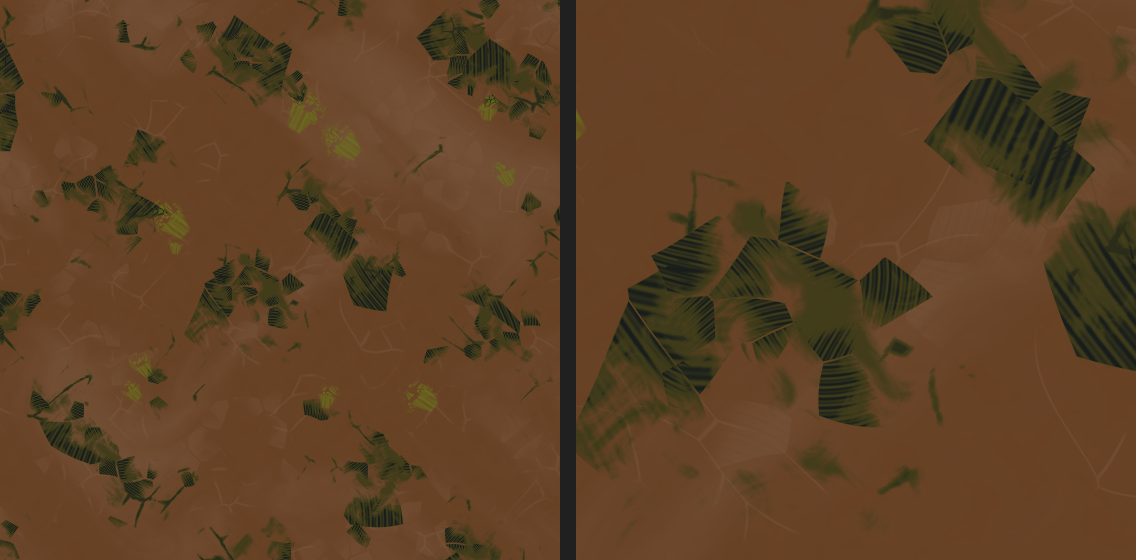
Left: the whole. Right: its middle third, enlarged.
Reproduce this texture procedurally as a Shadertoy shader.

```glsl
// Brown earth with faint pale facets, streaked dark mossy shards and a few lime sprouts.
#define BROWN vec3(0.408, 0.258, 0.145)
#define PALE vec3(0.485, 0.355, 0.265)
#define OLIVE vec3(0.245, 0.232, 0.100)
#define DARK vec3(0.095, 0.115, 0.105)
#define LIME vec3(0.410, 0.450, 0.100)
#define MOSS_SPREAD 14.0
#define MOSS_LEVEL 0.42
#define BIG_SHARDS 13.0
#define SMALL_SHARDS 29.0
#define SPROUTS 10

struct Cell { vec2 id; vec2 offset; vec2 center; float edge; };

vec2 hash2(vec2 p) {
    vec3 q = fract(p.xyx * vec3(0.1031, 0.1030, 0.0973));
    q += dot(q, q.yzx + 33.33);
    return fract((q.xx + q.yz) * q.zy);
}

vec2 turn(vec2 p, float angle) {
    float c = cos(angle), s = sin(angle);
    return vec2(c * p.x + s * p.y, c * p.y - s * p.x);
}

// Layered, warped sines: soft clouds around zero
float clouds(vec2 p) {
    float sum = 0.0, gain = 0.5;
    for (int i = 0; i < 6; i++) {
        p += 0.7 * sin(p.yx * 1.3 + float(i));
        sum += gain * sin(p.x) * sin(p.y);
        p = turn(p, 0.9) * 1.9 + 3.7;
        gain *= 0.5;
    }
    return sum;
}

// Cellular noise with the distance to the nearest straight border
Cell cellAt(vec2 p) {
    vec2 base = floor(p), nearest = vec2(0.0), id = base;
    float best = 9.0, edge = 9.0;
    for (int k = 0; k < 9; k++) {
        vec2 g = base + vec2(k % 3 - 1, k / 3 - 1);
        vec2 r = g + hash2(g) - p;
        if (dot(r, r) < best) { best = dot(r, r); nearest = r; id = g; }
    }
    for (int k = 0; k < 25; k++) {
        vec2 g = id + vec2(k % 5 - 2, k / 5 - 2);
        vec2 r = g + hash2(g) - p, d = r - nearest;
        if (dot(d, d) > 0.0001) edge = min(edge, dot(0.5 * (r + nearest), normalize(d)));
    }
    return Cell(id, -nearest, p + nearest, edge);
}

float streaks(float x, float phase) {
    return sin(x * 47.0 + phase) * 0.5 + sin(x * 83.0 + phase * 2.3) * 0.5;
}

// Straight-sided shards: one end dense, the other frayed into the soil
float shards(vec2 uv, float scale, vec2 seed, float spread, float level, float grain, float px) {
    vec2 p = uv * scale + seed;
    p += 0.16 * sin(p.yx * 1.7);
    Cell c = cellAt(p);
    vec2 h = hash2(c.id + 17.3);
    float wet = clouds((c.center - seed) / scale * spread + 2.0) + 0.6 * (h.x - 0.5);
    vec2 q = turn(c.offset, 6.283 * h.y);
    float fade = 1.0 - smoothstep(-0.45, 0.50, q.x + 0.65 * grain);
    float crisp = smoothstep(0.0, 1.5 * px * scale, c.edge);
    return step(level, wet) * crisp * fade * (0.88 + 0.24 * streaks(q.y, 40.0 * h.x));
}

// A streaked wedge below a loose cloud of leaf specks
float sprout(vec2 p, float size, float phase, float leaves, float grain, float px) {
    p = turn(p, 0.9 * sin(phase)) / size;
    float blur = 1.5 * px / size;
    float wedge = max(abs(p.x) - 0.018 - 0.35 * p.y, abs(p.y) - 0.019);
    float blade = 1.0 - smoothstep(-blur, blur, wedge);
    blade *= 0.62 + 0.38 * streaks(p.x * 9.0 + p.y, phase);
    float cloud = 1.0 - smoothstep(0.014, 0.038, length(p - vec2(0.0, 0.026)) + 0.014 * grain);
    return max(blade, 0.8 * leaves * cloud);
}

void mainImage(out vec4 fragColor, in vec2 fragCoord) {
    float px = 1.0 / iResolution.y;
    vec2 uv = fragCoord * px;
    float grain = clouds(uv * 75.0);

    // Soil: soft pale haze and faint streaked facets
    float haze = smoothstep(-0.10, 0.75, clouds(uv * 7.0 + 9.0));
    vec3 color = mix(BROWN, PALE, 0.50 * haze + 0.05 * grain);
    float facet = shards(uv, 24.0, vec2(51.0, 8.0), 9.0, 0.36, grain, px);
    color = mix(color, PALE, 0.32 * clamp(facet, 0.0, 1.0));

    // Hairline scratches along parts of cell borders
    vec2 bent = uv * 19.0 + 0.35 * sin(uv.yx * 31.0);
    Cell web = cellAt(bent + 70.0);
    float hair = 1.0 - smoothstep(0.0, 2.0 * px * 19.0, web.edge);
    float broken = clouds(uv * 23.0 + 5.0);
    color = mix(color, PALE, 0.40 * hair * smoothstep(0.15, 0.45, broken));

    // Moss: large and small shards, soft stains and dark cracks
    float big = shards(uv, BIG_SHARDS, vec2(3.0, 31.0), MOSS_SPREAD, MOSS_LEVEL, grain, px);
    float small = shards(uv, SMALL_SHARDS, vec2(90.0, 14.0), MOSS_SPREAD, MOSS_LEVEL, grain, px);
    float field = clouds(uv * MOSS_SPREAD + 2.0);
    float stain = 0.50 * smoothstep(0.28, 0.75, field + 0.40 * grain);
    float crack = 1.0 - smoothstep(0.01, 0.09, web.edge + 0.08 * grain);
    crack *= smoothstep(0.22, 0.42, -broken) * smoothstep(-0.15, 0.2, field);
    float moss = max(max(big, small), max(stain, 0.85 * crack)) + 0.10 * grain * stain;
    color = mix(color, OLIVE, smoothstep(0.02, 0.62, moss));
    color = mix(color, DARK, smoothstep(0.62, 1.08, moss));

    // Sprouts scattered around the middle band
    Cell leaf = cellAt(uv * 125.0 + 0.5 * sin(uv.yx * 190.0));
    float leaves = smoothstep(0.02, 0.22, leaf.edge) * step(0.42, hash2(leaf.id + 5.0).x);
    float green = 0.0;
    for (int i = 0; i < SPROUTS; i++) {
        vec2 h = hash2(vec2(i, 7.0)), k = hash2(vec2(i, 29.0));
        vec2 spot = vec2(0.05 + 0.9 * h.x, 0.52 + 0.6 * (h.y - 0.5));
        green = max(green, sprout(uv - spot, mix(0.45, 1.1, k.x), 6.283 * k.y, leaves, grain, px));
    }
    color = mix(color, LIME, 0.85 * clamp(green, 0.0, 1.0));

    fragColor = vec4(color, 1.0);
}
```
